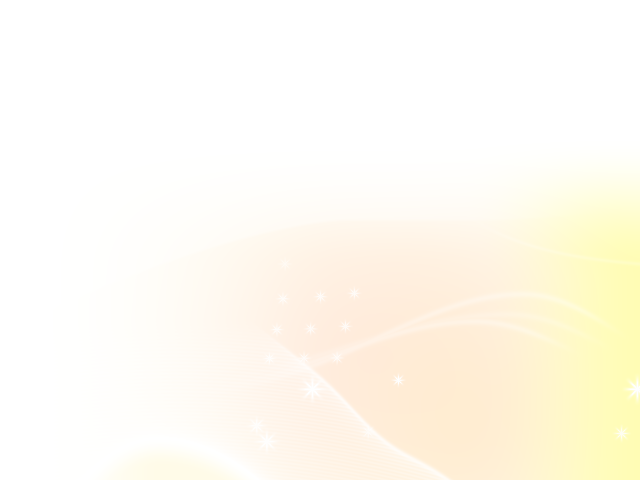
Write a WebGL 2 fragment shader that draws this background.

```glsl
#version 300 es
precision highp float;
// Soft pastel background: a peach and lemon glow that fades to white at the
// top and left, overlaid with translucent waves, ribbons, a striped veil, a
// low hill and white sparkles. Lengths are in units of the canvas height.

uniform vec2 u_resolution;
out vec4 fragColor;

const vec3 WHITE = vec3(1.0);
const vec3 CREAM = vec3(1.0, 0.988, 0.935);
const vec3 PEACH = vec3(1.0, 0.922, 0.872);
const vec3 AMBER = vec3(1.0, 0.925, 0.805);
const vec3 LEMON = vec3(1.0, 0.99, 0.71);
const vec3 HILL_TINT = vec3(1.0, 0.985, 0.91);

const vec2 PEACH_CENTER = vec2(0.79, 0.25);
const vec2 AMBER_CENTER = vec2(0.97, 0.12);
const vec2 HILL_PEAK = vec2(0.33, 0.089);
const float RIBBON_BASE = 0.165;
const float VEIL_PITCH = 0.0075;
const int SMALL_STARS = 9;

float hash(float n) {
    return fract(sin(n * 127.1) * 43758.5453);
}

float glow(vec2 offset, vec2 radius) {
    vec2 q = offset / radius;
    return exp(-dot(q, q));
}

// Soft line around zero distance
float stroke(float dist, float width) {
    return exp(-dist * dist / (width * width));
}

float waveHeight(float x) {
    float drop = max(0.72 - x, 0.0) / 0.4;
    return 0.54 - 0.098 * pow(drop, 1.5) + 0.017 * smoothstep(1.0, 1.33, x);
}

float veilHeight(float x) {
    return 0.306 - 0.8 * (x - 0.555) - 0.028 * stroke(x - 0.8, 0.09);
}

// Ribbon with a long rise on the left and a shorter fall on the right
float ribbon(vec2 p, vec2 peak, float rise) {
    float dx = p.x - peak.x;
    float bell = stroke(dx, dx < 0.0 ? rise : 0.3);
    float dist = p.y - mix(RIBBON_BASE, peak.y, bell);
    float ends = smoothstep(0.35, 0.75, p.x) * smoothstep(0.23, 0.1, dx);
    return ends * stroke(dist, 0.007);
}

// Eight tapering rays around a bright core
float sparkle(vec2 offset, float radius) {
    float d = length(offset);
    float rays = pow(abs(cos(4.0 * atan(offset.y, offset.x + 1e-5))), 5.0);
    float fade = smoothstep(radius, 0.0, d);
    return clamp(rays * fade * 1.3 + stroke(d, radius * 0.3), 0.0, 1.0);
}

vec3 backdrop(vec2 p) {
    vec3 tint = mix(CREAM, PEACH, glow(p - PEACH_CENTER, vec2(0.38, 0.31)));
    tint = mix(tint, AMBER, 0.8 * glow(p - AMBER_CENTER, vec2(0.24, 0.28)));
    float lemon = smoothstep(1.0, 1.34, p.x + 0.05 * smoothstep(0.4, 0.65, p.y));
    tint = mix(tint, LEMON, lemon);
    float cover = smoothstep(0.04, 0.72, p.x) * smoothstep(0.72, 0.44, p.y);
    float above = smoothstep(-0.003, 0.005, p.y - waveHeight(p.x));
    cover *= 1.0 - 0.35 * above * smoothstep(1.3, 0.8, p.x);
    return mix(WHITE, tint, cover);
}

float sparkles(vec2 p) {
    float light = 0.0;
    // Small ones scattered on a loose, slanted grid
    for (int i = 0; i < SMALL_STARS; i++) {
        float n = float(i);
        vec2 cell = vec2(mod(n, 3.0), floor(n / 3.0));
        vec2 jitter = vec2(hash(n + 1.0), hash(n + 21.0)) - 0.5;
        vec2 center = vec2(0.594, 0.384) + cell.x * vec2(0.075, 0.0) - cell.y * vec2(0.017, 0.067);
        light = max(light, 0.75 * sparkle(p - center - 0.018 * jitter, 0.018));
    }
    // Larger and outlying accents
    light = max(light, 0.5 * sparkle(p - vec2(0.594, 0.450), 0.018));
    light = max(light, 0.6 * sparkle(p - vec2(0.767, 0.100), 0.020));
    light = max(light, sparkle(p - vec2(0.651, 0.189), 0.036));
    light = max(light, 0.9 * sparkle(p - vec2(0.556, 0.080), 0.032));
    light = max(light, 0.8 * sparkle(p - vec2(0.535, 0.113), 0.026));
    light = max(light, sparkle(p - vec2(0.830, 0.208), 0.018));
    light = max(light, sparkle(p - vec2(1.328, 0.189), 0.036));
    return max(light, 0.8 * sparkle(p - vec2(1.295, 0.097), 0.022));
}

void main() {
    vec2 p = gl_FragCoord.xy / u_resolution.y;
    vec3 color = backdrop(p);

    // Thin line branching from the wave at the right
    float branch = 0.437 + 0.103 * exp(-6.0 * (p.x - 0.99));
    color = mix(color, WHITE, 0.2 * stroke(p.y - branch, 0.004) * smoothstep(0.95, 1.1, p.x));

    // Striped veil with a bright right edge
    float edge = p.y - veilHeight(p.x);
    float inside = smoothstep(0.004, -0.004, edge) * smoothstep(0.34, 0.24, p.y);
    float bend = p.y + 0.12 * (p.x - 0.5) + 0.25 * (p.x - 0.6) * (p.x - 0.6);
    float stripes = 0.5 + 0.5 * sin(6.2832 * bend / VEIL_PITCH);
    color = mix(color, WHITE, inside * (0.08 + 0.2 * stripes + 0.4 * exp(edge * 25.0)));
    color = mix(color, WHITE, 0.65 * stroke(edge, 0.006) * smoothstep(0.32, 0.18, p.y));

    // Three ribbons sharing one tail
    float bands = ribbon(p, vec2(1.09, 0.387), 0.417);
    bands = max(bands, ribbon(p, vec2(0.99, 0.330), 0.40));
    bands = max(bands, 0.6 * ribbon(p, vec2(1.06, 0.345), 0.49));
    color = mix(color, WHITE, 0.33 * bands);

    // Hill with a white halo along its crest
    float dx = p.x - HILL_PEAK.x;
    float rim = p.y - HILL_PEAK.y + (dx < 0.0 ? 3.5 : 2.0) * dx * dx;
    vec3 hill = mix(WHITE, HILL_TINT, smoothstep(0.0, -0.06, rim) * smoothstep(0.12, 0.34, p.x));
    float halo = 0.9 * exp(-max(rim, 0.0) / 0.025);
    color = mix(mix(color, WHITE, halo), hill, smoothstep(0.003, -0.003, rim));

    color = mix(color, WHITE, sparkles(p));
    fragColor = vec4(color, 1.0);
}
```
